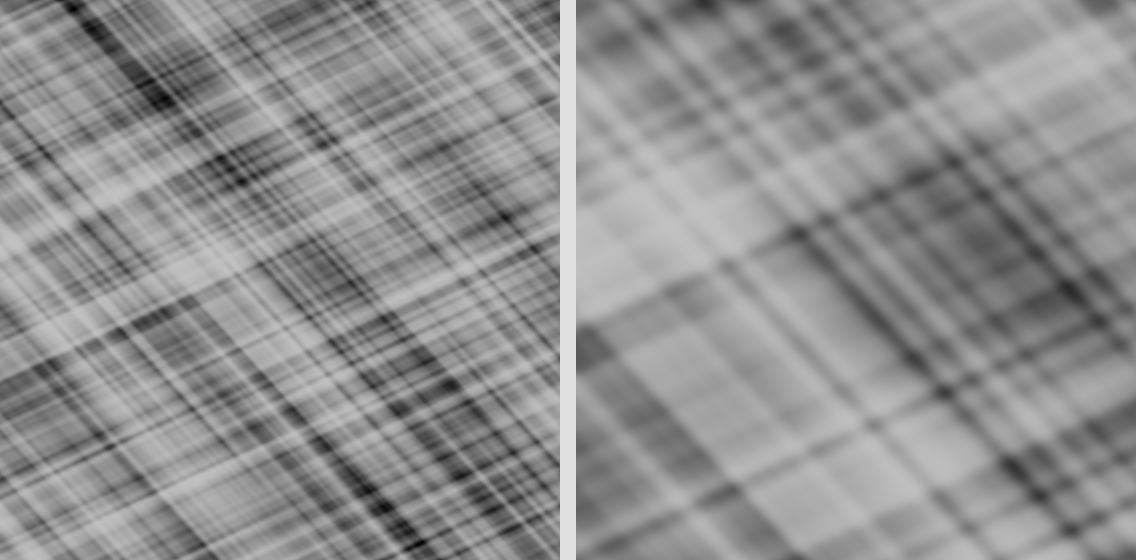
Left: the whole. Right: its middle third, enlarged.
Reproduce this texture procedurally as a Shadertoy shader.

```glsl
#define RISING_ANGLE 0.43
#define FALLING_ANGLE -0.83
#define BAND_FREQ 8.0
#define LENGTH_FREQ 1.3
#define LENGTH_GROWTH 1.12
#define OCTAVES 6
#define LACUNARITY 1.7
#define FINE_GAIN 1.08
#define CONTRAST 0.13
#define MEAN_GREY 0.547
#define DARK_SKEW 1.2

float hash(vec2 cell) {
    vec3 h = fract(vec3(cell.xyx) * 0.1031);
    h += dot(h, h.yzx + 33.33);
    return fract((h.x + h.y) * h.z);
}

// One fibre: its strength drifts slowly along its length
float fibre(float along, float row) {
    along += 17.0 * hash(vec2(row, 91.0));
    float cell = floor(along);
    float t = smoothstep(0.0, 1.0, along - cell);
    return mix(hash(vec2(cell, row)), hash(vec2(cell + 1.0, row)), t) - 0.5;
}

// Neighbouring fibres blend smoothly across the grain
float fibreLayer(vec2 p) {
    float row = floor(p.y);
    float t = smoothstep(0.0, 1.0, p.y - row);
    return mix(fibre(p.x, row), fibre(p.x, row + 1.0), t);
}

// Broad bands down to thin lines, all in one direction
float streaks(vec2 p, float angle, float seed) {
    vec2 dir = vec2(cos(angle), sin(angle));
    float along = dot(p, dir) * LENGTH_FREQ;
    float across = dot(p, vec2(-dir.y, dir.x));
    float freq = BAND_FREQ;
    float weight = 1.0;
    float sum = 0.0;
    for (int i = 0; i < OCTAVES; i++) {
        float offset = seed + 211.3 * float(i);
        sum += weight * fibreLayer(vec2(along, across * freq + offset));
        along *= LENGTH_GROWTH;
        freq *= LACUNARITY;
        weight *= FINE_GAIN;
    }
    return sum;
}

void mainImage(out vec4 fragColor, in vec2 fragCoord) {
    vec2 uv = fragCoord / iResolution.y;

    // Two crossing grains
    float weave = streaks(uv, RISING_ANGLE, 40.0)
                + streaks(uv, FALLING_ANGLE, 1730.0);

    // Crossings deepen the dark side more than the light side
    float tone = weave * CONTRAST;
    float grey = MEAN_GREY + tone - DARK_SKEW * tone * tone;
    fragColor = vec4(vec3(clamp(grey, 0.0, 1.0)), 1.0);
}
```
